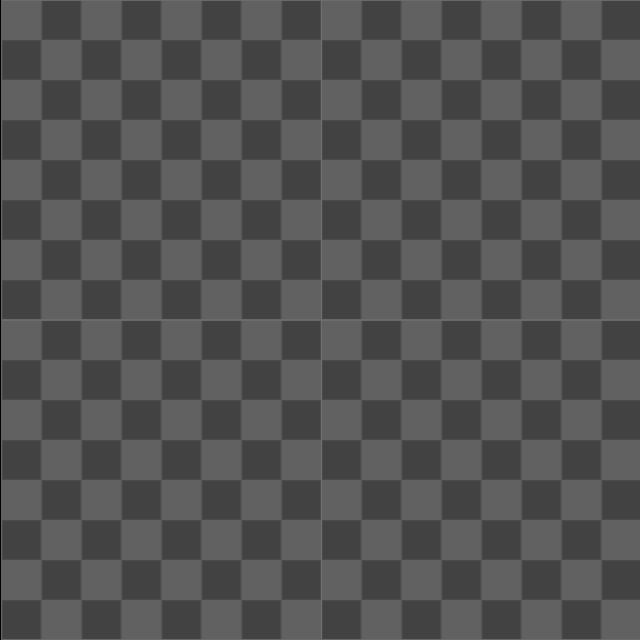
Reproduce this pattern procedurally as a three.js fragment shader.

```glsl
// Grey checkerboard, 16 by 16 squares, built as two by two tiles of 8 squares.
// Distance to the nearest square edge gives soft borders and a pale rim inside
// the dark squares; thin light seams join the tiles, a black strip ends the left.
varying vec2 vUv;

// Distance from each coordinate to its nearest multiple of the period
vec2 distanceToGrid(vec2 p, float period) {
  return abs(fract(p / period + 0.5) - 0.5) * period;
}

void main() {
  // One unit per square, shifted slightly right
  vec2 board = (vUv - vec2(0.0022, 0.0)) * 16.0;
  vec2 square = floor(board);
  float parity = mod(square.x + square.y, 2.0) * 2.0 - 1.0;

  // Checker with softened borders
  vec2 toEdge = distanceToGrid(board, 1.0);
  float edge = min(toEdge.x, toEdge.y);
  float lightness = 0.5 + 0.5 * parity * smoothstep(0.0, 0.012, edge);

  // Dark squares carry a slightly lighter rim
  float darkGrey = mix(0.295, 0.26, smoothstep(0.024, 0.042, edge));
  float grey = mix(darkGrey, 0.38, lightness);

  // Hairline seams between the tiles
  vec2 toSeam = distanceToGrid(board, 8.0);
  float seam = 1.0 - smoothstep(0.008, 0.026, min(toSeam.x, toSeam.y));
  grey = mix(grey, 0.43, seam);

  // Black strip along the left border
  grey *= smoothstep(0.0012, 0.0026, vUv.x);

  gl_FragColor = vec4(vec3(grey), 1.0);
}
```
